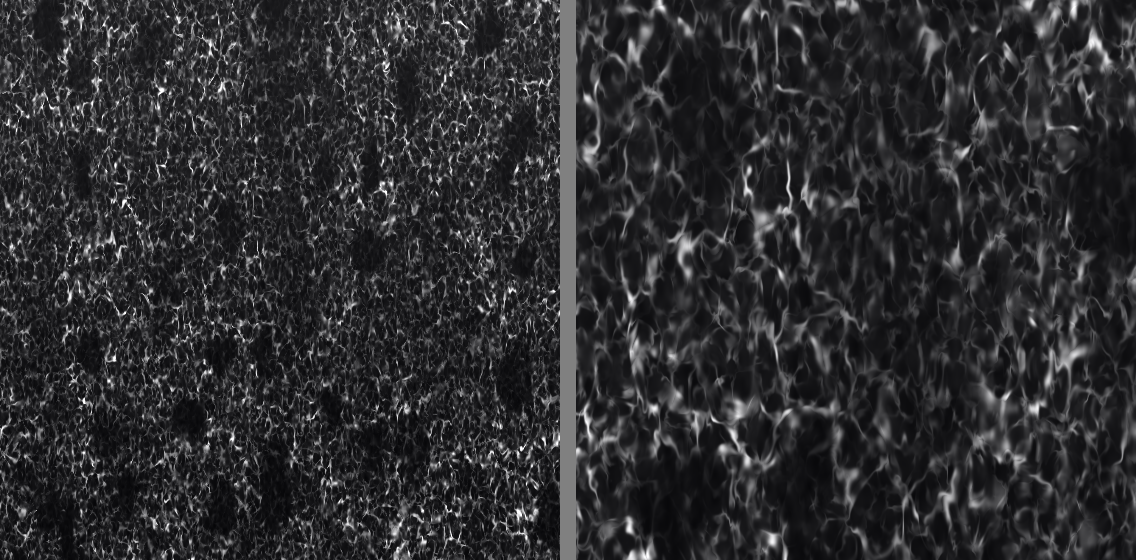
Left: the whole. Right: its middle third, enlarged.
Reproduce this texture procedurally as a WebGL 2 fragment shader.

```glsl
#version 300 es
precision highp float;
// Black stone covered by a fine, upright web of pale veins.
// Two warped Voronoi layers give the veins; noise breaks them into glints,
// and scattered upright ovals thin the web into soft dark patches.

uniform vec2 u_resolution;
out vec4 fragColor;

float hash(vec2 p) {
    return fract(sin(dot(p, vec2(127.1, 311.7))) * 43758.5453);
}

vec2 hash2(vec2 p) {
    return vec2(hash(p), hash(p + 57.3));
}

float noise(vec2 p) {
    vec2 i = floor(p), f = fract(p);
    f = f * f * (3.0 - 2.0 * f);
    return mix(mix(hash(i), hash(i + vec2(1, 0)), f.x),
               mix(hash(i + vec2(0, 1)), hash(i + vec2(1, 1)), f.x), f.y);
}

float fbm(vec2 p) {
    float sum = 0.0, amplitude = 0.5;
    for (int i = 0; i < 4; i++) {
        sum += amplitude * noise(p);
        p = p * 2.03 + 17.1;
        amplitude *= 0.5;
    }
    return sum / 0.9375;
}

// Lines along the borders of jittered cells, roughened by noise
float veins(vec2 p, float width) {
    p += 0.7 * (vec2(noise(p * 1.1), noise(p * 1.1 + 31.7)) - 0.5);
    p += 0.3 * (vec2(noise(p * 4.7 + 9.2), noise(p * 4.7 + 73.1)) - 0.5);
    vec2 cell = floor(p);
    float nearest = 9.0, second = 9.0;
    for (int y = -1; y <= 1; y++) {
        for (int x = -1; x <= 1; x++) {
            vec2 id = cell + vec2(x, y);
            float d = length(id + hash2(id) - p);
            second = min(second, max(nearest, d));
            nearest = min(nearest, d);
        }
    }
    float border = (second - nearest) / width;
    return exp(-border * border);
}

// Upright ovals with ragged, fading rims, scattered over a coarse grid
float barePatches(vec2 uv) {
    vec2 ragged = uv + 0.035 * (vec2(fbm(uv * 32.0), fbm(uv * 32.0 + 41.0)) - 0.5);
    vec2 grid = vec2(10.0, 6.0);
    vec2 cell = floor(ragged * grid);
    float cover = 0.0;
    for (int y = -1; y <= 1; y++) {
        for (int x = -1; x <= 1; x++) {
            vec2 id = cell + vec2(x, y);
            vec2 center = (id + hash2(id + 5.0)) / grid;
            vec2 radius = mix(vec2(0.014, 0.03), vec2(0.036, 0.075), hash2(id + 23.0));
            float d = length((ragged - center) / radius);
            float strength = step(hash(id + 91.0), 0.45) * mix(0.7, 1.0, hash(id + 7.0));
            cover = max(cover, strength * (1.0 - smoothstep(0.65, 1.15, d)));
        }
    }
    return cover;
}

void main() {
    vec2 uv = gl_FragCoord.xy / u_resolution.y;
    float pixel = 1.0 / u_resolution.y;

    // Where the web is dense or thin, and where it gathers into bright knots
    float region = smoothstep(0.28, 0.65, fbm(uv * vec2(15.0, 9.0) + 3.0));
    float column = exp(-pow((uv.x - 0.52) / 0.07, 2.0)) * smoothstep(0.2, 0.4, uv.y);
    float density = mix(0.7, 1.05, region) * (1.0 - 0.45 * column);
    density *= 1.0 - 0.9 * barePatches(uv);
    float knots = mix(0.25, 1.25, smoothstep(0.2, 0.8, noise(uv * vec2(46.0, 27.0) + 19.0)));

    // Coarse web with short glints, fine web as a fainter broken mesh
    float coarse = veins(uv * vec2(52.0, 28.0), max(0.14, 72.0 * pixel));
    float fine = veins(uv * vec2(105.0, 58.0) + 13.0, max(0.22, 115.0 * pixel));
    float glint = noise(uv * vec2(200.0, 125.0));
    float speck = noise(uv * vec2(240.0, 150.0) + 8.0);
    float light = coarse * knots * (0.08 + 2.0 * pow(glint, 2.8));
    light += fine * (0.02 + 0.55 * pow(speck, 2.5));
    light += 0.05 * noise(uv * vec2(170.0, 80.0) + 5.0);
    light = light / (1.0 + 0.5 * light);

    // Stone ground, paler toward the top, with a faint upright grain
    float ground = mix(0.036, 0.088, smoothstep(0.1, 1.05, uv.y));
    ground += 0.035 * (noise(uv * vec2(250.0, 130.0)) - 0.5);

    float tone = ground + density * light;
    fragColor = vec4(vec3(tone, tone, tone + 0.009), 1.0);
}
```
